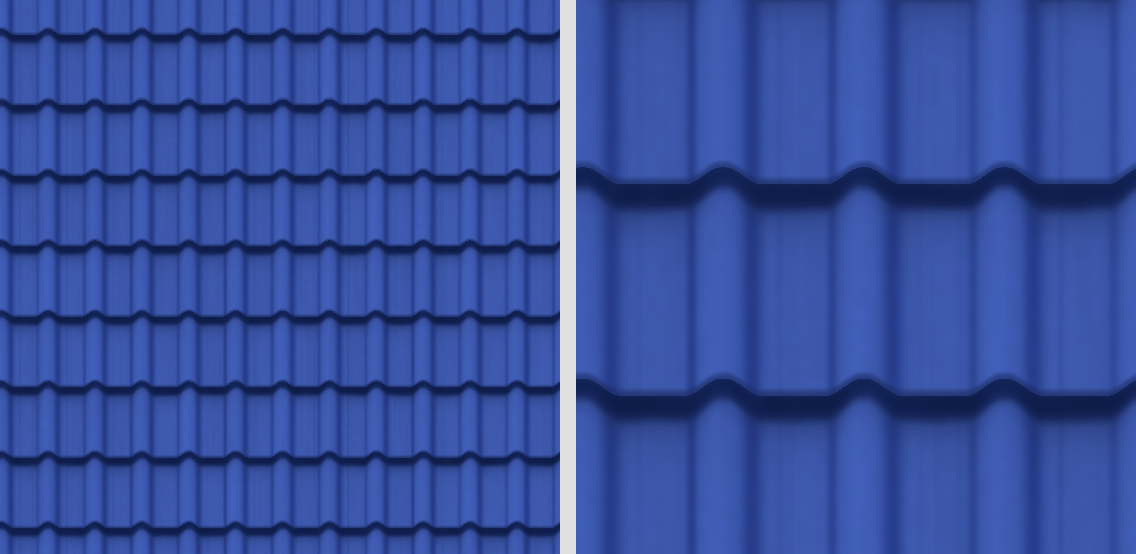
Left, the full canvas; right, a detail of the centre.
A WebGL 1 fragment shader for this texture:

```glsl
precision highp float;
// Blue roof tiles: courses of flat pans joined by rounded rolls. One cross
// profile bends the dark lip of each course and shades the rolls, with soft
// shadows under the lips and faint grain and tone changes from tile to tile.
uniform vec2 u_resolution;

float hash(vec2 p) {
  p = fract(p * vec2(0.1031, 0.1137));
  p += dot(p, p.yx + 33.33);
  return fract((p.x + p.y) * p.x * 91.7);
}

float noise(vec2 p) {
  vec2 i = floor(p), f = fract(p);
  f = f * f * (3.0 - 2.0 * f);
  return mix(mix(hash(i), hash(i + vec2(1.0, 0.0)), f.x),
             mix(hash(i + vec2(0.0, 1.0)), hash(i + vec2(1.0, 1.0)), f.x), f.y);
}

// Soft vertical stripe around a centre
float stripe(float x, float centre, float width) {
  float d = (x - centre) / width;
  return exp(-d * d);
}

void main() {
  vec2 uv = gl_FragCoord.xy / u_resolution;
  vec2 grid = vec2(uv.x * 11.94 + 0.474, (1.0 - uv.y) * 7.86 - 0.492);
  float across = fract(grid.x) - 0.5;

  // Raised roll, and the depth below the lip that follows it
  float roll = 1.0 - smoothstep(0.02, 0.27, abs(across));
  float course = grid.y + 0.08 * roll;
  float down = fract(course);
  vec2 tile = vec2(floor(grid.x), floor(course));

  // Pan and roll surface
  vec3 color = mix(vec3(0.242, 0.350, 0.680), vec3(0.240, 0.350, 0.695), roll);
  color += vec3(0.015, 0.02, 0.025) * stripe(across, -0.05, 0.08);

  // Shaded right flank, soft left seam and faint pan ribs
  vec3 shade = vec3(0.145, 0.23, 0.54);
  float seam = 0.5 + 0.35 * hash(vec2(tile.x, 7.0));
  float rib = 0.25 * hash(vec2(tile.x, 19.0));
  color = mix(color, shade, 0.95 * stripe(across, 0.205, 0.075));
  color = mix(color, shade, seam * stripe(across, -0.225, 0.042));
  color = mix(color, shade, rib * stripe(across, 0.4, 0.025));
  color = mix(color, shade, 0.6 * rib * stripe(across, -0.32, 0.03));

  // Tone of each tile, streaks along the fall and fine grain
  float tone = 0.03 * (hash(tile + 3.0) - 0.5);
  float streak = 0.025 * (noise(grid * vec2(18.0, 1.5)) - 0.5);
  float grain = 0.025 * (noise(grid * vec2(14.0, 18.0)) - 0.5);
  color *= 1.0 + tone + streak + grain;

  // Shadow fading out below the lip, longest in the pans
  float thickness = mix(0.098, 0.075, roll) + 0.015 * (noise(grid * 5.0) - 0.5);
  float below = max(down - thickness, 0.0);
  color = mix(color, vec3(0.13, 0.20, 0.44), 0.9 * exp(-below / mix(0.06, 0.035, roll)));
  color *= 1.0 - 0.08 * exp(-below * 6.0);

  // Dark lip: softened edges, fading most on its lower side
  float lip = 1.0 - smoothstep(thickness - 0.045, thickness + 0.055, down);
  lip *= mix(0.5, 1.0, smoothstep(-0.035, 0.03, down));
  lip = max(lip, 0.5 * smoothstep(0.955, 1.0, down));
  vec3 lipColor = mix(vec3(0.05, 0.105, 0.275), vec3(0.075, 0.145, 0.36),
                      clamp(0.5 * roll + 0.4 * noise(grid * 7.0), 0.0, 1.0));
  color = mix(color, lipColor, lip);

  // Blend the shadow across the course boundary so the lip edge stays soft
  float edge = smoothstep(0.955, 1.0, down);
  color = mix(color, vec3(0.15, 0.22, 0.47), 0.35 * edge);

  gl_FragColor = vec4(color, 1.0);
}
```
